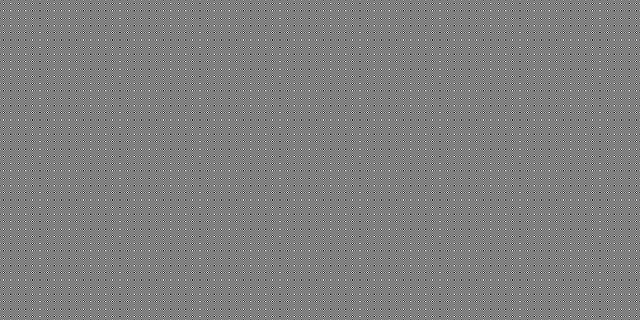
Reproduce this pattern procedurally as a Shadertoy shader.

```glsl
// Very fine black and white checkerboard, 680 x 340 cells, stepped on a regular
// 768 x 384 grid. Cells are slightly wider than a grid step, so the alternation
// slips at even intervals; filtering leaves grey with small knots at crossings.

const float STEPS_DOWN = 384.0;       // grid steps over the canvas height
const float CELLS_DOWN = 340.0;
const float STEP_CENTER = 0.5;        // sampling point inside a grid step
const float LOBES = 3.0;              // extent of the smoothing filter
const float PI = 3.14159;

// +1 on even cells and -1 on odd cells, for the given grid step.
float cellSign(float gridStep) {
    // The small bias keeps exact cell borders on one side
    float cell = floor((gridStep + STEP_CENTER) * CELLS_DOWN / STEPS_DOWN + 0.001);
    return 1.0 - 2.0 * mod(cell, 2.0);
}

float sinc(float t) {
    float a = PI * t;
    return abs(a) < 0.001 ? 1.0 : sin(a) / a;
}

// Windowed sinc weight
float lanczos(float t) {
    return abs(t) < LOBES ? sinc(t) * sinc(t / LOBES) : 0.0;
}

// Square wave along one axis, smoothed over the given filter scale.
float smoothedWave(float position, float scale) {
    float radius = ceil(LOBES * scale);
    float nearest = floor(position);
    float sum = 0.0;
    float total = 0.0;
    for (float k = -radius; k <= radius; k++) {
        float gridStep = nearest + k;
        float weight = lanczos((gridStep + 0.5 - position) / scale);
        sum += weight * cellSign(gridStep);
        total += weight;
    }
    return sum / total;
}

void mainImage(out vec4 fragColor, in vec2 fragCoord) {
    float stepsPerPixel = STEPS_DOWN / iResolution.y;
    // Rows are counted from the top edge
    vec2 position = vec2(fragCoord.x, iResolution.y - fragCoord.y) * stepsPerPixel;
    float scale = max(stepsPerPixel, 1.0);

    // The product of both axes forms the checks
    float waveX = smoothedWave(position.x, scale);
    float waveY = smoothedWave(position.y, scale);
    float lightness = clamp(0.5 + 0.5 * waveX * waveY, 0.0, 1.0);

    fragColor = vec4(vec3(lightness), 1.0);
}
```
